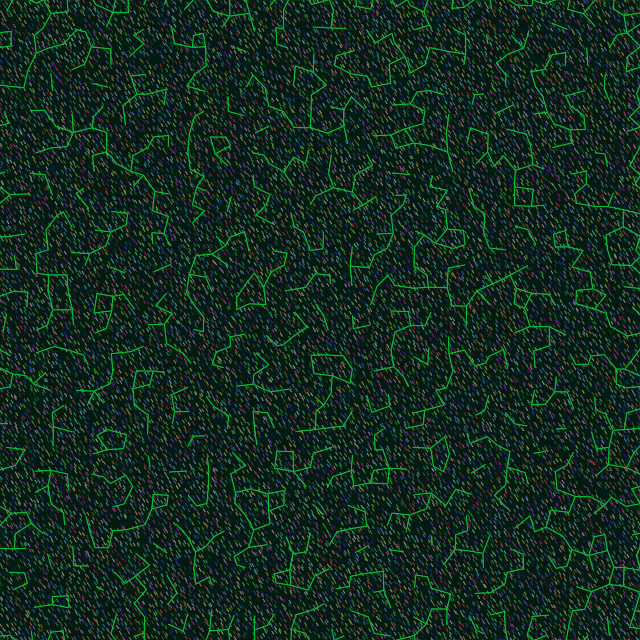
This pattern is drawn by a three.js fragment shader. Its source:

```glsl
// Broken web of thin green branches over dark ground strewn with tiny slanted coloured dashes.
varying vec2 vUv;

const float WEB_CELLS = 32.0;
const float DASH_CELLS = 140.0;

vec3 hash3(vec2 p) {
  vec3 q = fract(p.xyx * vec3(0.1031, 0.1030, 0.0973));
  q += dot(q, q.yxz + 33.33);
  return fract((q.xxy + q.yzz) * q.zyx);
}

float segmentDistance(vec2 p, vec2 a, vec2 b) {
  vec2 pa = p - a, ba = b - a;
  float t = clamp(dot(pa, ba) / max(dot(ba, ba), 1e-5), 0.0, 1.0);
  return length(pa - ba * t);
}

// One node per cell; the outer ring is pressed onto the canvas border.
vec2 webNode(vec2 cell) {
  vec2 jitter = hash3(cell + 71.0).xy - 0.5;
  return clamp(cell + 0.5 + 0.72 * jitter, -0.02, WEB_CELLS + 0.02);
}

// An edge is hidden when a third node lies nearer to both of its ends.
bool isBlocked(vec2 cell, vec2 a, vec2 b) {
  float reach = distance(a, b) - 0.001;
  for (int j = -1; j <= 1; j++) {
    for (int i = -1; i <= 1; i++) {
      vec2 c = webNode(cell + vec2(float(i), float(j)));
      if (max(distance(a, c), distance(b, c)) < reach) return true;
    }
  }
  return false;
}

// Distance to the web, in canvas units.
float webDistance(vec2 uv) {
  vec2 p = uv * WEB_CELLS;
  float nearest = 0.1;
  for (int j = -1; j <= 1; j++) {
    for (int i = -1; i <= 1; i++) {
      vec2 cell = floor(p) + vec2(float(i), float(j));
      vec2 a = webNode(cell);
      for (int k = 0; k < 4; k++) {
        // Forward neighbours: right-down, right, right-up, up
        vec2 way = k < 3 ? vec2(1.0, float(k) - 1.0) : vec2(0.0, 1.0);
        vec2 b = webNode(cell + way);
        float d = segmentDistance(p, a, b);
        if (d < nearest && distance(a, b) < 0.99 && !isBlocked(cell, a, b)) nearest = d;
      }
    }
  }
  return nearest / WEB_CELLS;
}

vec3 addDashes(vec3 color, vec2 uv) {
  vec2 p = uv * DASH_CELLS;
  vec2 halfDash = 0.32 * vec2(0.53, -0.85);
  for (int j = -1; j <= 1; j++) {
    for (int i = -1; i <= 1; i++) {
      vec2 cell = floor(p) + vec2(float(i), float(j));
      vec3 place = hash3(cell + 211.0);
      vec3 tint = 0.05 + 0.55 * hash3(cell + 503.0);
      vec2 center = cell + 0.1 + 0.8 * place.xy;
      float d = segmentDistance(p, center - halfDash, center + halfDash);
      float cover = 1.0 - smoothstep(0.0, 0.26, d);
      color = mix(color, tint, cover * step(place.z, 0.9));
    }
  }
  return color;
}

void main() {
  vec3 color = addDashes(vec3(0.003, 0.105, 0.072), vUv);
  float line = 1.0 - smoothstep(0.0001, 0.0018, webDistance(vUv));
  color = mix(color, vec3(0.02, 0.74, 0.20), line);
  gl_FragColor = vec4(color, 1.0);
}
```
